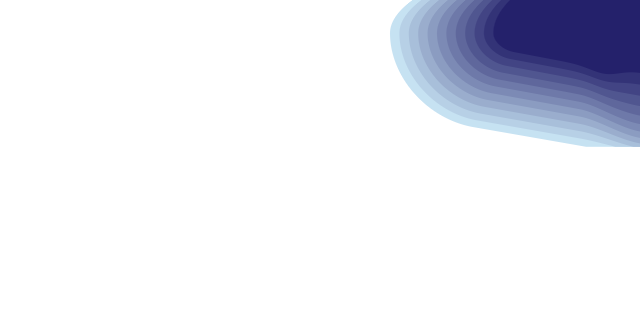
A Shadertoy shader for this background:

```glsl
// Nested wavy blobs stepping from pale blue to navy in the upper right corner of a white field.

// Signed depth inside one layer, t = 0 for the outermost and 1 for the innermost.
float layerDepth(vec2 p, float t) {
    // Left flank, curling to the right towards the top
    float rise = max(40.0 - p.y, 0.0) / 40.0;
    float inset = p.x - mix(468.0, 592.0, t) - mix(27.0, 20.0, t) * rise * rise;

    // Sloping lower edge, with a swell and a dip near the right side
    float side = smoothstep(695.0, 768.0, p.x);
    float hump = (p.x - 727.0) / 24.0;
    float swell = 14.0 * sin(3.14159 * t) * side
                + pow(t, 4.0) * (7.0 * exp(-hump * hump) - 4.0 * side);
    float drop = p.y - 40.0 - mix(0.175, 0.19, t) * max(inset, 0.0) - swell;

    // Rounded corner joining flank and lower edge
    vec2 radius = mix(vec2(100.0, 95.5), vec2(25.0, 18.0), t);
    vec2 corner = max(vec2(1.0 - inset / radius.x, drop / radius.y), 0.0);
    return (1.0 - length(corner)) * radius.y;
}

void mainImage(out vec4 fragColor, in vec2 fragCoord) {
    // Canvas units: 768 wide, 390 high, y measured down from the top
    vec2 uv = fragCoord / iResolution.xy;
    vec2 p = vec2(uv.x, 1.0 - uv.y) * vec2(768.0, 390.0);
    float pixel = 768.0 / iResolution.x;

    vec3 paleBlue = vec3(0.775, 0.885, 0.95);
    vec3 navy = vec3(0.142, 0.13, 0.42);
    vec3 color = vec3(1.0);

    // Stack the layers from the outside in
    for (int i = 0; i < 12; i++) {
        float t = float(i) / 11.0;
        float depth = min(layerDepth(p, t), 176.7 - p.y);
        float cover = clamp(depth / pixel + 0.5, 0.0, 1.0);
        color = mix(color, mix(paleBlue, navy, t), cover);
    }
    fragColor = vec4(color, 1.0);
}
```
